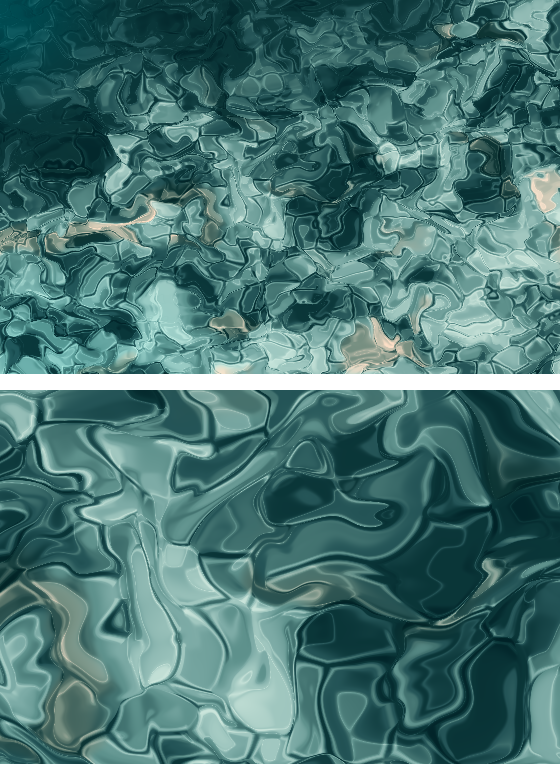
Top, the full canvas; bottom, a detail of the centre.
Give the GLSL for this texture, as a Shadertoy shader.

```glsl
// Rippled teal water over pale pebbles, with refracted cells, bright rims and a deep shaded corner.
#define PATCH_SCALE 6.0
#define CELL_SCALE 17.0
#define GLINT_SCALE 33.0
#define SWELL_WARP 0.085
#define RIPPLE_WARP 0.052
#define PATCH_GAIN 1.9
#define CELL_GAIN 2.3
#define GLINT_GAIN 1.5
#define RIM_GAIN 1.0
#define EXPOSURE 0.08

vec3 hash3(vec2 p) {
    vec3 q = fract(p.xyx * vec3(0.1031, 0.1030, 0.0973));
    q += dot(q, q.yxz + 33.33);
    return fract((q.xxy + q.yzz) * q.zyx);
}

// Cellular noise: two blended cell values (xy) and the gap to the nearest border (z)
vec3 cells(vec2 p) {
    vec2 base = floor(p);
    vec2 blend = vec2(0.0);
    float total = 0.0, near = 9.0, second = 9.0;
    for (int y = -1; y <= 1; y++)
    for (int x = -1; x <= 1; x++) {
        vec2 id = base + vec2(x, y);
        vec3 h = hash3(id + 71.0);
        vec2 d = id + 0.15 + 0.7 * h.xy - p;
        float d2 = dot(d, d);
        float w = exp(-8.0 * d2);
        blend += w * vec2(h.z, fract(h.z * 7.0 + h.x * 3.0));
        total += w;
        second = min(second, max(near, d2));
        near = min(near, d2);
    }
    return vec3(blend / total, sqrt(second) - sqrt(near));
}

float glow(vec2 p, vec2 center, vec2 radius) {
    vec2 d = (p - center) / radius;
    return exp(-dot(d, d));
}

// Large-scale light: pale shallows below, shaded depth towards the upper left
float daylight(vec2 p) {
    float depth = smoothstep(0.25, 0.98, p.y + 0.18 * (0.75 - p.x));
    float light = 0.75 - 2.3 * depth;
    light += 1.0 * glow(p, vec2(0.38, 0.68), vec2(0.16, 0.14));
    light += 0.6 * glow(p, vec2(0.70, 0.48), vec2(0.12, 0.15));
    float strip = (p.x - 1.12 - 0.55 * (p.y - 0.5)) / 0.15;
    light += 1.2 * exp(-strip * strip) * smoothstep(0.35, 0.7, p.y);
    light -= 1.3 * glow(p, vec2(0.88, 0.16), vec2(0.10, 0.08));
    light -= 0.9 * glow(p, vec2(0.84, 0.47), vec2(0.10, 0.09));
    light -= 1.1 * glow(p, vec2(0.0, 0.66), vec2(0.16, 0.14));
    return light;
}

// Water palette, spaced by the share of each tone
vec3 waterRamp(float u) {
    vec3 c = mix(vec3(0.00, 0.13, 0.15), vec3(0.04, 0.21, 0.22), smoothstep(0.0, 0.07, u));
    c = mix(c, vec3(0.14, 0.33, 0.34), smoothstep(0.09, 0.25, u));
    c = mix(c, vec3(0.26, 0.45, 0.44), smoothstep(0.25, 0.46, u));
    c = mix(c, vec3(0.37, 0.57, 0.55), smoothstep(0.46, 0.66, u));
    c = mix(c, vec3(0.49, 0.67, 0.65), smoothstep(0.66, 0.83, u));
    c = mix(c, vec3(0.63, 0.78, 0.75), smoothstep(0.83, 0.94, u));
    return mix(c, vec3(0.80, 0.90, 0.86), smoothstep(0.95, 1.0, u));
}

void mainImage(out vec4 fragColor, in vec2 fragCoord) {
    vec2 p = fragCoord / iResolution.y;

    // Refraction: swell, small ripples, then layered sines
    vec2 q = mat2(0.98, -0.17, 0.2, 1.2) * p;
    q += SWELL_WARP * (cells(q * 7.0).xy - 0.5);
    q += RIPPLE_WARP * (cells(q * 15.0 + 9.0).xy - 0.5);
    q += 0.005 * sin(q.yx * vec2(61.0, 47.0) + 3.0 * sin(q * 19.0));

    // Seabed patches, lens-like cells and fine glints
    vec3 bed = cells(q * PATCH_SCALE + 3.0);
    vec3 lens = cells(q * CELL_SCALE + 17.0);
    vec3 glint = cells(q * GLINT_SCALE + 4.0 * lens.xy);

    // Thin rims: dark at the cell border, bright beside it, rings within
    float border = lens.z;
    float rimMask = smoothstep(0.25, 0.65, glint.y);
    float darkRim = 1.0 - smoothstep(0.02, 0.12, border);
    float brightRim = exp(-pow((border - 0.17) / 0.06, 2.0));
    float rings = pow(1.0 - abs(sin(9.0 * lens.y + 4.0 * glint.x)), 5.0);

    float light = daylight(p + 0.6 * (q - mat2(0.98, -0.17, 0.2, 1.2) * p));
    float deep = smoothstep(-0.5, -1.5, light);
    float detail = PATCH_GAIN * (bed.x - 0.5) + CELL_GAIN * (lens.x - 0.5)
                 + GLINT_GAIN * (glint.x - 0.5);
    detail += RIM_GAIN * (rimMask * (brightRim - darkRim) + 0.9 * rings - 0.25);

    // Faint level ripples in the deep corner
    float ripple = sin(q.y * 130.0 + 3.0 * sin(q.x * 17.0)) * sin(q.x * 23.0 + q.y * 31.0);
    float level = EXPOSURE + 0.75 * light + detail * mix(1.0, 0.5, deep) + 0.25 * deep * ripple;
    float tone = 1.0 / (1.0 + exp(-1.65 * level));
    vec3 color = waterRamp(tone);

    // Warm stones in places, cyan shallows at lower left, teal at upper left
    float stone = smoothstep(0.66, 0.9, bed.y) * smoothstep(0.3, 0.6, lens.y) * (1.0 - deep);
    color = mix(color, color * vec3(1.28, 0.98, 0.91), stone);
    float shallow = glow(p, vec2(0.1, 0.05), vec2(0.45, 0.25));
    color *= mix(vec3(1.0), vec3(0.88, 1.04, 1.05), shallow);
    float teal = glow(p, vec2(0.0, 0.98), vec2(0.22, 0.2));
    color = mix(color, vec3(0.01, 0.33, 0.36) + 0.25 * (color - 0.2), 0.7 * teal);
    fragColor = vec4(clamp(color, 0.0, 1.0), 1.0);
}
```
